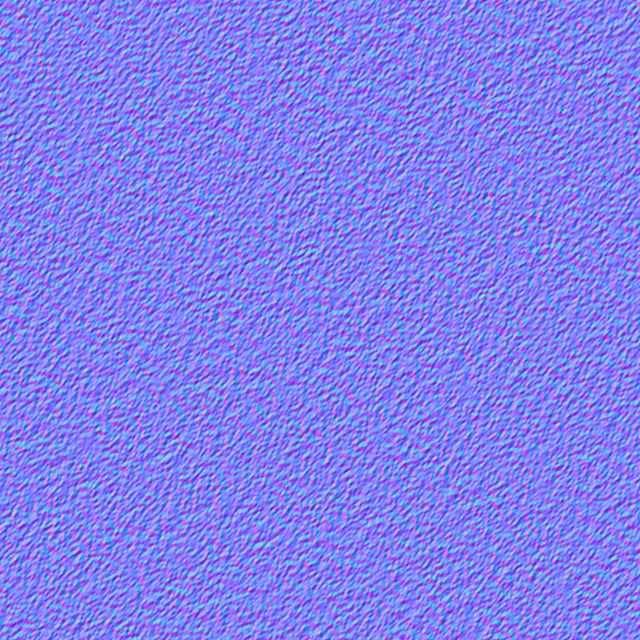
Write a Shadertoy shader that draws this texture map.

```glsl
// Tangent-space normal map of a fine, rough plaster-like grain.
// The height is a sum of randomly signed Gaussian bumps, one per jittered cell;
// its exact slope is turned into a unit normal and packed into RGB.

const vec2  CELLS   = vec2(194.0, 290.0); // bumps per canvas, along and across the grain
const float TILT    = 0.90;               // grain direction in radians
const float RADIUS  = 0.53;               // Gaussian radius of a bump, in cells
const vec2  RELIEF  = vec2(0.58, 0.60);   // steepness in the red and green channels
const vec2  RED_AXIS   = vec2(-1.0, -0.4); // slope direction that raises red
const vec2  GREEN_AXIS = vec2(0.0, 1.0);   // slope direction that raises green
const vec3  NEUTRAL = vec3(0.507, 0.503, 0.5); // colour of the zero vector

// Sine hash: cell and seed to [0, 1)
float hash(vec2 cell, float seed) {
    return fract(sin(dot(cell, vec2(127.1, 311.7)) + seed * 74.7) * 43758.5453);
}

// Analytic gradient of the bump field, in cell units
vec2 bumpSlope(vec2 p) {
    vec2 home = floor(p);
    vec2 slope = vec2(0.0);
    for (int y = -2; y <= 2; y++) {
        for (int x = -2; x <= 2; x++) {
            vec2 cell = home + vec2(x, y);
            vec2 centre = cell + vec2(hash(cell, 1.0), hash(cell, 2.0));
            float height = 2.0 * hash(cell, 3.0) - 1.0;
            vec2 d = (p - centre) / RADIUS;
            slope -= height * d / RADIUS * exp(-0.5 * dot(d, d));
        }
    }
    return slope;
}

void mainImage(out vec4 fragColor, in vec2 fragCoord) {
    vec2 uv = fragCoord / min(iResolution.x, iResolution.y);

    // Rotate into the grain frame and stretch the cells along it
    vec2 along = vec2(cos(TILT), sin(TILT));
    vec2 across = vec2(-along.y, along.x);
    vec2 grain = vec2(dot(uv, along), dot(uv, across)) * CELLS;

    // Bring the slope back to canvas axes
    vec2 local = bumpSlope(grain) * CELLS / CELLS.y;
    vec2 slope = local.x * along + local.y * across;

    // Pack the unit normal as a colour
    vec2 lean = RELIEF * vec2(dot(slope, RED_AXIS), dot(slope, GREEN_AXIS));
    vec3 normal = normalize(vec3(lean, 1.0));
    fragColor = vec4(clamp(NEUTRAL + 0.5 * normal, 0.0, 1.0), 1.0);
}
```
